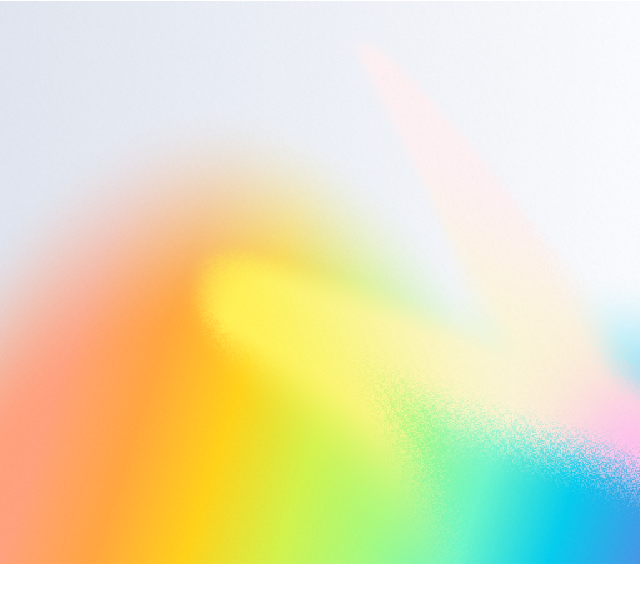
A WebGL 2 fragment shader for this background:

```glsl
#version 300 es
precision highp float;
// A soft spectral glow under a pale, grainy folded veil, with a white strip below.
// A tilted colour ramp fades into a grey sky; the veil is a smooth union of a
// slanted fin and a yellow lobe, cut away along a soft lower edge.

#define STRIP_TOP 0.057
#define RAMP_TILT 0.30
#define GLOW_PEAK vec2(0.33, 0.64)
#define GLOW_CURVE 1.9
#define GLOW_FLOOR 0.36
#define GLOW_SOFT 0.19
#define FIN_TOP 0.928
#define NOTCH vec2(0.618, 0.337)
#define GRAIN_EDGE 0.05
#define GRAIN_TONE 0.012

uniform vec2 u_resolution;
out vec4 fragColor;

float hash(vec2 p) {
    return fract(sin(dot(p, vec2(12.9898, 78.233))) * 43758.5453);
}

float smoothMin(float a, float b, float k) {
    float h = max(k - abs(a - b), 0.0) / k;
    return min(a, b) - h * h * k * 0.25;
}

float smoothMax(float a, float b, float k) {
    return -smoothMin(-a, -b, k);
}

// Soft coverage of the inside of a signed distance
float cover(float d, float w) {
    return 1.0 - smoothstep(-w, w, d);
}

// Colour ramp from salmon through yellow and green to blue
vec3 spectrum(float t) {
    const vec3 stops[8] = vec3[8](
        vec3(1.00, 0.63, 0.49), vec3(1.00, 0.65, 0.25),
        vec3(1.00, 0.82, 0.10), vec3(0.82, 0.95, 0.30),
        vec3(0.64, 0.98, 0.51), vec3(0.42, 0.96, 0.79),
        vec3(0.02, 0.80, 0.93), vec3(0.28, 0.59, 0.90));
    float s = clamp(t, 0.0, 0.999) * 7.0;
    int i = int(s);
    return mix(stops[i], stops[i + 1], fract(s));
}

// Slanted fin with two curved sides and a rounded tip
float finDistance(vec2 p) {
    float drop = FIN_TOP - 0.005 - p.y;
    float rightSide = 0.592 + 0.93 * drop - 0.43 * drop * drop;
    float leftSide = 0.553 + 0.49 * drop - 0.08 * drop * drop;
    float sides = smoothMax((p.x - rightSide) * 0.75, (leftSide - p.x) * 0.9, 0.015);
    return smoothMax(sides, p.y - FIN_TOP, 0.03);
}

// Lobe below a falling line, rounded at its left end
float lobeDistance(vec2 p) {
    float ridge = (p.y - 0.575 + 0.35 * (p.x - 0.37)) / 1.06;
    return smoothMax(ridge, 0.322 - p.x, 0.10);
}

// Coverage of the whole veil
float veilMask(vec2 p, float grain) {
    float d = smoothMin(finDistance(p), lobeDistance(p), 0.05);
    float soft = mix(0.036, 0.012, smoothstep(0.48, 0.66, p.y));
    float body = cover(d + grain * 0.012, soft);

    // Tail on the lower left, softer as it descends
    float tail = (0.442 - 0.85 * (p.x - 0.339) - p.y) / 1.31;
    body *= cover(tail + grain * 0.02, 0.02 + 0.25 * clamp(0.5 - p.y, 0.0, 0.4));

    // Cut away below the falling edge, right of the notch
    float below = p.y - NOTCH.y + 0.364 * (p.x - NOTCH.x);
    float side = NOTCH.x + 0.25 * (NOTCH.y - p.y) - p.x;
    float cut = smoothMax(below, side, 0.06);
    return body * (1.0 - cover(cut + grain * GRAIN_EDGE, 0.055));
}

vec3 veilColor(vec2 p) {
    vec3 yellow = mix(vec3(1.0, 0.94, 0.34), vec3(0.98, 0.96, 0.38), smoothstep(0.35, 0.55, p.x));
    vec3 cream = vec3(0.98, 0.96, 0.83);
    vec3 blush = vec3(0.99, 0.94, 0.95);
    vec3 pink = vec3(0.99, 0.76, 0.92);
    vec3 c = mix(yellow, cream, smoothstep(0.42, 0.82, p.x + 0.4 * (p.y - 0.35)));
    c = mix(c, blush, smoothstep(0.42, 0.74, p.y + 0.5 * (p.x - 0.72)));
    vec2 q = (p - vec2(1.0, 0.24)) / vec2(0.13, 0.14);
    return mix(c, pink, exp(-dot(q, q)));
}

void main() {
    vec2 p = gl_FragCoord.xy / u_resolution;
    float grain = hash(floor(p * vec2(512.0, 478.0))) - 0.5;

    // Grey sky, brighter to the right
    vec3 color = mix(vec3(0.875, 0.895, 0.935), vec3(0.975, 0.98, 0.99), p.x);

    // Spectral glow with an arched upper edge
    float offset = p.x - GLOW_PEAK.x;
    float arch = max(GLOW_PEAK.y - GLOW_CURVE * offset * offset, GLOW_FLOOR);
    vec3 glow = spectrum(p.x - RAMP_TILT * (p.y - STRIP_TOP));
    color = mix(color, glow, cover(p.y - arch, GLOW_SOFT));

    // Veil and fine grain
    float veil = veilMask(p, grain);
    color = mix(color, veilColor(p), veil);
    color += grain * GRAIN_TONE;

    // White strip below and thin line above
    float aa = 0.5 / u_resolution.y;
    float frame = cover(p.y - STRIP_TOP, aa) + smoothstep(-aa, aa, p.y - 0.9985);
    fragColor = vec4(mix(color, vec3(1.0), clamp(frame, 0.0, 1.0)), 1.0);
}
```
